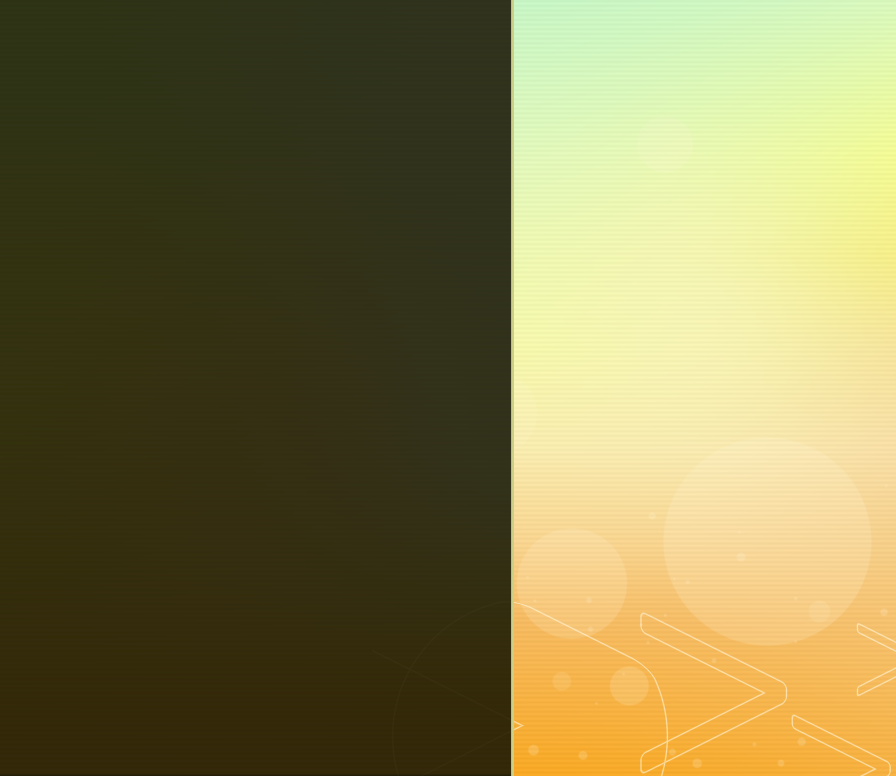
Write a Shadertoy shader that draws this background.

```glsl
// A dark olive panel beside a mint-to-orange gradient with soft discs, specks,
// fine scanlines and thin chevron outlines. Colour ramps give the ground;
// distance functions, in units of the canvas height, give every shape.

#define PANEL_EDGE 0.6605
#define STRIP_WIDTH 0.0035
#define SCAN_LINES 166.0
#define SCAN_DEPTH 0.013
#define LINE_HALF_WIDTH 0.0008
#define LINE_STRENGTH 0.68
#define SPECK_COUNT 26
#define CREAM vec3(1.0, 0.96, 0.84)
#define STRIP_COLOR vec3(0.80, 0.81, 0.53)

const float SLOPE_NORM = 0.8944; // normalises lines of slope one half

float hash(float n) {
    return fract(sin(n * 127.1) * 43758.5);
}

float fillMask(float d, float px) {
    return 1.0 - smoothstep(-px, px, d);
}

float strokeMask(float d, float px) {
    return fillMask(abs(d) - LINE_HALF_WIDTH, 0.8 * px);
}

// Intersection of two regions with a rounded corner
float roundMax(float a, float b, float r) {
    vec2 q = vec2(a, b) + r;
    return min(max(q.x, q.y), 0.0) + length(max(q, 0.0)) - r;
}

// Right-pointing chevron; size is half its height
float chevron(vec2 p, vec2 origin, float size) {
    vec2 q = (p - origin) / size;
    q.y = abs(q.y);
    float slant = q.y + 0.5 * q.x;
    float band = max(slant - 1.0, 0.757 - slant) * SLOPE_NORM;
    float ends = max(-q.x, q.x - 1.786);
    return roundMax(band, ends, 0.06) * size;
}

// Bright ground: left and right colour columns, blended across
vec3 brightGround(vec2 p, float right) {
    float heights[8] = float[8](0.0, 0.2, 0.3, 0.42, 0.55, 0.67, 0.8, 1.0);
    vec3 leftRamp[8] = vec3[8](
        vec3(0.97, 0.66, 0.14), vec3(0.96, 0.73, 0.38),
        vec3(0.97, 0.83, 0.56), vec3(0.97, 0.92, 0.68),
        vec3(0.96, 0.97, 0.67), vec3(0.93, 0.97, 0.69),
        vec3(0.88, 0.97, 0.73), vec3(0.78, 0.96, 0.77));
    vec3 rightRamp[8] = vec3[8](
        vec3(0.96, 0.69, 0.25), vec3(0.96, 0.76, 0.44),
        vec3(0.96, 0.81, 0.54), vec3(0.97, 0.87, 0.65),
        vec3(0.96, 0.89, 0.61), vec3(0.96, 0.93, 0.53),
        vec3(0.95, 0.98, 0.58), vec3(0.85, 0.97, 0.74));
    vec3 a = leftRamp[0], b = rightRamp[0];
    for (int i = 1; i < 8; i++) {
        float t = clamp((p.y - heights[i - 1]) / (heights[i] - heights[i - 1]), 0.0, 1.0);
        a = mix(a, leftRamp[i], t);
        b = mix(b, rightRamp[i], t);
    }
    float across = clamp((p.x - PANEL_EDGE) / (right - PANEL_EDGE), 0.0, 1.0);
    vec3 col = mix(a, b, pow(across, 1.5));
    // Pale haze through the middle
    vec2 haze = (p - vec2(0.90, 0.60)) / vec2(0.16, 0.19);
    return mix(col, vec3(0.97, 0.96, 0.76), 0.5 * exp(-dot(haze, haze)));
}

// Dark ground: brown below, olive above, greyer toward the right
vec3 darkGround(vec2 p) {
    vec3 olive = mix(vec3(0.20, 0.195, 0.06), vec3(0.18, 0.20, 0.085), smoothstep(0.5, 1.0, p.y));
    vec3 col = mix(vec3(0.20, 0.16, 0.035), olive, smoothstep(0.0, 0.55, p.y));
    float grey = smoothstep(0.05, 0.65, p.x) * smoothstep(0.1, 0.45, p.y);
    col = mix(col, vec3(0.19, 0.195, 0.12), 0.8 * grey);
    return mix(col, vec3(0.22, 0.17, 0.06), 0.4 * exp(-16.0 * dot(p - vec2(0.32, 0.4), p - vec2(0.32, 0.4))));
}

void mainImage(out vec4 fragColor, in vec2 fragCoord) {
    float px = 1.0 / iResolution.y;
    vec2 p = fragCoord * px;
    float right = iResolution.x * px;
    vec3 bright = brightGround(p, right);

    // Discs: centre, radius, opacity
    vec4 discs[7] = vec4[7](
        vec4(0.989, 0.302, 0.134, 0.20), vec4(0.737, 0.248, 0.071, 0.18),
        vec4(0.857, 0.814, 0.036, 0.16), vec4(0.811, 0.116, 0.025, 0.18),
        vec4(0.638, 0.467, 0.054, 0.13), vec4(1.056, 0.212, 0.014, 0.13),
        vec4(0.724, 0.122, 0.012, 0.13));
    for (int i = 0; i < 7; i++) {
        float d = length(p - discs[i].xy) - discs[i].z;
        bright = mix(bright, CREAM, discs[i].w * fillMask(d, px));
    }

    // Scattered specks, denser near the bottom
    for (int i = 0; i < SPECK_COUNT; i++) {
        float n = float(i) + 1.0;
        vec2 c = vec2(mix(PANEL_EDGE, right, hash(n)), 0.38 * pow(hash(n + 40.0), 1.4));
        float r = mix(0.0015, 0.007, pow(hash(n + 80.0), 3.0));
        bright = mix(bright, CREAM, 0.2 * fillMask(length(p - c) - r, px));
    }

    // Outlines: chevrons, a slanted line into an arc, and a pointed tip
    float lines = strokeMask(chevron(p, vec2(0.826, 0.107), 0.105), px);
    lines = max(lines, strokeMask(chevron(p, vec2(1.021, 0.009), 0.0706), px));
    lines = max(lines, strokeMask(chevron(p, vec2(1.105, 0.150), 0.047), px));
    float slant = (0.5 * (p.x - 0.662) + p.y - 0.228) * SLOPE_NORM;
    float arc = length(p - vec2(0.683, 0.051)) - 0.177;
    lines = max(lines, strokeMask(roundMax(slant, arc, 0.012), px));
    float tip = (abs(p.y - 0.065) + 0.5 * (p.x - 0.673)) * SLOPE_NORM;
    lines = max(lines, strokeMask(tip, px) * step(0.48, p.x));
    bright = mix(bright, CREAM, LINE_STRENGTH * lines);

    // Scanlines, panel and its edge strip
    float scan = SCAN_DEPTH * sin(6.28318 * SCAN_LINES * p.y);
    vec3 dark = darkGround(p) + 0.02 * lines + 0.25 * scan;
    dark *= 1.0 - 0.3 * fillMask(p.y - 0.002, px);
    vec3 col = mix(bright + scan, STRIP_COLOR, fillMask(p.x - PANEL_EDGE - 0.5 * STRIP_WIDTH, 0.5 * px));
    col = mix(col, dark, fillMask(p.x - PANEL_EDGE + 0.5 * STRIP_WIDTH, 0.5 * px));
    fragColor = vec4(clamp(col, 0.0, 1.0), 1.0);
}
```
